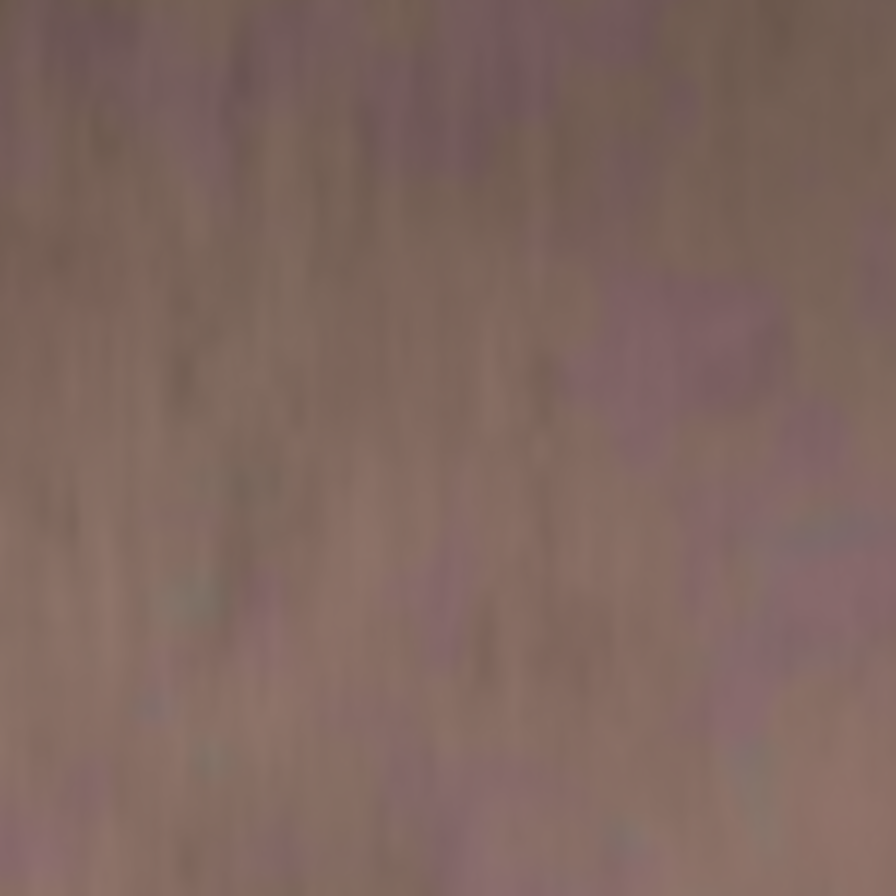
Give the GLSL for this texture, as a WebGL 2 fragment shader.

```glsl
#version 300 es
precision highp float;

uniform vec2 u_resolution;
out vec4 fragColor;

float hash(vec2 cell) {
    return fract(sin(dot(cell, vec2(127.1, 311.7))) * 43758.5453);
}

float noise(vec2 p) {
    vec2 cell = floor(p);
    vec2 f = fract(p);
    f = f * f * (3.0 - 2.0 * f);
    float low = mix(hash(cell), hash(cell + vec2(1.0, 0.0)), f.x);
    float high = mix(hash(cell + vec2(0.0, 1.0)), hash(cell + vec2(1.0, 1.0)), f.x);
    return mix(low, high, f.y);
}

float fbm(vec2 p) {
    float sum = 0.0;
    float weight = 0.5;
    for (int octave = 0; octave < 4; octave++) {
        sum += weight * noise(p);
        p = mat2(0.96, 0.28, -0.28, 0.96) * p * 2.03 + 17.3;
        weight *= 0.5;
    }
    return sum / 0.9375;
}

// Soft stain gathered into loose clusters of small patches
float stain(vec2 p, vec2 scale, float seed, float threshold) {
    float cluster = noise(p * vec2(4.5, 3.2) + seed);
    float patches = noise(p * scale + seed * 2.7);
    return smoothstep(threshold, threshold + 0.28, 0.55 * cluster + 0.45 * patches);
}

void main() {
    vec2 uv = gl_FragCoord.xy / u_resolution;
    vec2 warped = uv + 0.03 * (vec2(noise(uv * 7.0), noise(uv * 7.0 + 31.0)) - 0.5);

    // Lighting: dim along the top, dimmest at the upper left
    float tone = mix(0.84, 0.34, smoothstep(0.1, 1.05, uv.y));
    tone -= 0.14 * smoothstep(0.55, 0.0, uv.x) * smoothstep(0.6, 1.0, uv.y);

    // Broad clouds, upright brush marks and fine mottling
    tone += 0.42 * (fbm(warped * vec2(4.5, 3.5) + 5.0) - 0.5);
    float upright = mix(1.0, 0.5, smoothstep(0.4, 0.9, uv.x));
    tone += 0.24 * upright * (noise(warped * vec2(34.0, 5.0) + 9.0) - 0.5);
    tone += 0.13 * upright * (noise(uv * vec2(75.0, 13.0) + 3.0) - 0.5);
    tone += 0.13 * (fbm(uv * vec2(36.0, 30.0)) - 0.5);

    // Sparse dark smudges, stretched vertically
    float smudge = smoothstep(0.64, 0.9, noise(warped * vec2(15.0, 7.0) + 43.0));
    tone -= 0.22 * smudge * noise(uv * vec2(48.0, 24.0));

    vec3 color = mix(vec3(0.41, 0.33, 0.29), vec3(0.55, 0.45, 0.408), clamp(tone, -0.1, 1.15));

    // Warm pink drift near the bottom, olive drift higher up
    float drift = fbm(uv * 3.0 + 61.0) - 0.5 + 0.5 * (0.5 - uv.y);
    color += drift * vec3(0.018, -0.010, 0.004);

    // Mauve and grey-green stains
    float mauve = stain(warped, vec2(15.0, 13.0), 12.0, 0.5);
    float sage = stain(warped, vec2(13.0, 15.0), 57.0, 0.64) * smoothstep(0.8, 0.3, uv.y);
    color += mauve * vec3(-0.008, -0.022, 0.024);
    color += sage * vec3(-0.045, 0.012, 0.010);

    fragColor = vec4(color, 1.0);
}
```
